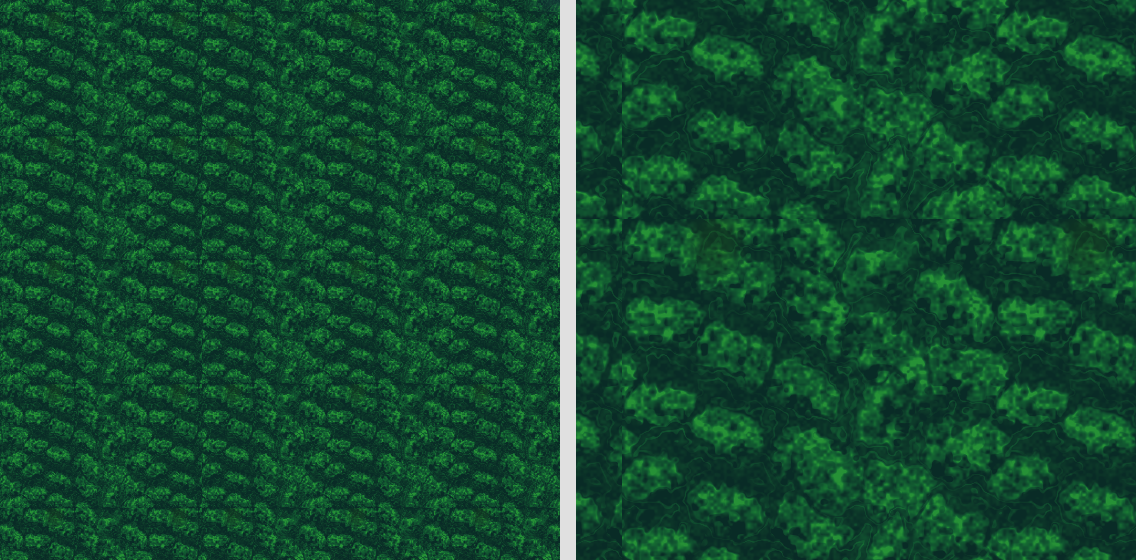
Left, the full canvas; right, a detail of the centre.
Give the GLSL for this texture, as a three.js fragment shader.

```glsl
// Mossy green foliage: square tiles of slanted, speckled leaf lumps over dark
// flowing contour lines, with a denser feathery band in every tile. Lumps sit
// on a sheared jittered grid; one tone value is coloured through a ramp.

varying vec2 vUv;

const float TILE = 0.2214;                   // tile side, about 4.5 per canvas
const vec2 SEAM = vec2(0.361, 0.021);        // tile origin from the upper left
const float LEFT_SHIFT = 0.44;               // tile offset left of the seam
const float GRID = 5.0;                      // lumps per tile side
const float SHEAR = 0.4;                     // row drop per column
const float JITTER = 0.3;
const vec2 LUMP_SIZE = vec2(0.115, 0.063);   // half length, half width
const float EDGE = 0.007;
const float CREASE = 0.022;                  // dark gap between touching lumps
const float GRAIN = 62.0;
const float SPECKLE = 112.0;

const vec3 DEEP = vec3(0.035, 0.17, 0.148);
const vec3 SHADE = vec3(0.05, 0.22, 0.16);
const vec3 PINE = vec3(0.06, 0.29, 0.18);
const vec3 MOSS = vec3(0.07, 0.35, 0.19);
const vec3 LEAF = vec3(0.09, 0.44, 0.20);
const vec3 TIP = vec3(0.15, 0.57, 0.21);
const vec3 OLIVE = vec3(0.10, 0.27, 0.11);
const vec3 HAZE = vec3(0.10, 0.24, 0.26);

float hash(vec2 p) {
  return fract(sin(dot(p, vec2(127.1, 311.7))) * 43758.55);
}

// Value noise that repeats across after "period" cells
float noise(vec2 p, float period) {
  vec2 i = floor(p);
  vec2 f = fract(p);
  f = f * f * (3.0 - 2.0 * f);
  float x0 = mod(i.x, period);
  float x1 = mod(i.x + 1.0, period);
  return mix(mix(hash(vec2(x0, i.y)), hash(vec2(x1, i.y)), f.x),
             mix(hash(vec2(x0, i.y + 1.0)), hash(vec2(x1, i.y + 1.0)), f.x), f.y);
}

// Nearest lump: distance, position across it (-1 top, 1 bottom), random, gap to next
vec4 nearestLump(vec2 p) {
  vec3 best = vec3(1.0, 0.0, 0.0);
  float second = 1.0;
  for (int i = -1; i <= 1; i++) {
    float col = floor(p.x * GRID) + float(i);
    float wrapped = mod(col, GRID);
    float drop = SHEAR * wrapped;
    for (int j = -1; j <= 1; j++) {
      float row = floor(p.y * GRID - drop) + float(j);
      vec2 id = vec2(wrapped, row);
      vec2 rnd = vec2(hash(id + 3.7), hash(id + 19.3));
      vec2 centre = (vec2(col, row + drop) + 0.5 + (rnd - 0.5) * JITTER) / GRID;
      float angle = wrapped < 2.5 ? 0.05 + 0.36 * wrapped + 0.25 * (rnd.x - 0.5)
                                  : 2.4 * (rnd.y - 0.5);
      vec2 along = vec2(cos(angle), sin(angle));
      vec2 d = p - centre;
      vec2 l = vec2(dot(d, along), dot(d, vec2(-along.y, along.x)));
      vec2 size = LUMP_SIZE * (0.82 + 0.36 * rnd.x);
      float dist = length(vec2(max(abs(l.x) - size.x + size.y, 0.0), l.y)) - size.y;
      second = min(second, max(dist, best.x));
      if (dist < best.x) best = vec3(dist, l.y / size.y, rnd.y);
    }
  }
  return vec4(best, second - best.x);
}

// Tone 0 to 5 through the six greens
vec3 ramp(float t) {
  vec3 c = mix(DEEP, SHADE, clamp(t, 0.0, 1.0));
  c = mix(c, PINE, clamp(t - 1.0, 0.0, 1.0));
  c = mix(c, MOSS, clamp(t - 2.0, 0.0, 1.0));
  c = mix(c, LEAF, clamp(t - 3.0, 0.0, 1.0));
  return mix(c, TIP, clamp(t - 4.0, 0.0, 1.0));
}

void main() {
  // Tile coordinates, measured downwards, with one vertical break
  vec2 canvas = vec2(vUv.x, 1.0 - vUv.y);
  vec2 t = (canvas - SEAM) / TILE;
  t.x += LEFT_SHIFT * (1.0 - step(SEAM.x, canvas.x));
  vec2 p = fract(t);

  // Noise layers, centred on zero, and the feathery band
  float broad = noise(p * 6.0, 6.0) - 0.5;
  float medium = noise(p * 19.0 + 5.0, 19.0) - 0.5;
  float grain = noise(p * GRAIN, GRAIN) - 0.5;
  float speckle = noise(p * SPECKLE + 7.0, SPECKLE) - 0.5;
  float strand = noise(vec2(54.0 * p.x + 16.0 * p.y, 24.0 * p.y), 54.0) - 0.5;
  float feather = noise(vec2(26.0 * p.x + 13.0 * p.y, 13.0 * p.y), 26.0) - 0.5;
  float bandX = p.x + 0.08 * broad;
  float band = smoothstep(0.52, 0.62, bandX) * (1.0 - smoothstep(0.88, 0.96, bandX));

  // Lumps with ragged outlines, parted by creases
  vec4 lump = nearestLump(p + vec2(broad, medium) * mix(0.03, 0.08, band));
  float dist = lump.x + 0.026 * grain + 0.026 * medium + 0.018 * strand;
  dist += band * 0.045 * feather;
  float body = 1.0 - smoothstep(-EDGE, EDGE, dist);
  body *= smoothstep(0.15, 1.0, lump.w / CREASE + 0.8 * grain);

  // Dark ground with thin lines flowing around the lumps
  float flow = fract(dist * 26.0 + p.y * 12.0 - p.x * 5.0 + 2.5 * broad);
  float line = 1.0 - smoothstep(0.05, 0.17, abs(flow - 0.5));
  float ground = 0.45 + 1.3 * grain + 1.5 * speckle;
  ground += line * (1.0 + 1.6 * medium) + band * (0.4 + 1.6 * feather);

  // Lit upper side with strands, pitted and speckled lower side
  float low = smoothstep(-0.3, 0.8, lump.y);
  float leaf = 3.2 - 0.8 * lump.y + 0.5 * (lump.z - 0.5);
  leaf += 3.2 * grain + 2.8 * speckle + 2.2 * strand + 1.2 * medium;
  leaf += band * (2.4 * feather - 0.2);
  float pits = noise(p * 50.0 + 9.0, 50.0);
  leaf -= 2.4 * mix(0.35, 1.0, low) * smoothstep(0.54, 0.7, pits);

  // Dark horizontal tile joint, olive stain and hazy corner
  float tone = mix(ground, leaf, body);
  tone -= 0.7 * (1.0 - smoothstep(0.0, 0.015, min(p.y, 1.0 - p.y)));
  vec3 color = ramp(tone);
  float stain = 1.0 - smoothstep(0.02, 0.11, length((p - vec2(0.25, 0.06)) * vec2(1.0, 0.8)));
  color = mix(color, OLIVE, 0.35 * stain);
  float haze = 1.0 - smoothstep(0.0, 0.06, length((canvas - vec2(1.0, 0.0)) * vec2(0.8, 1.6)));
  gl_FragColor = vec4(mix(color, HAZE, 0.5 * haze), 1.0);
}
```
